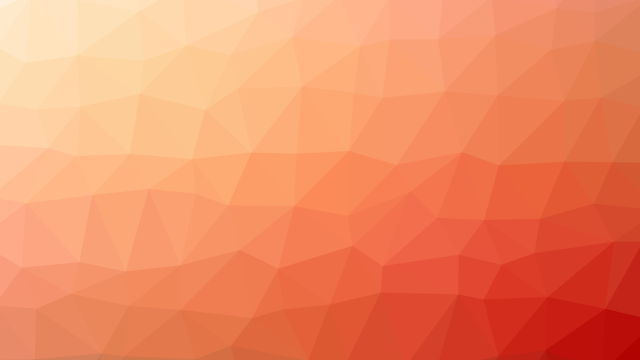
This background is drawn by a WebGL 1 fragment shader. Its source:

```glsl
precision highp float;
// Low-poly mesh of flat triangles, shading from cream at the upper left to deep red at the lower right.

uniform vec2 u_resolution;

const float ROWS = 6.97; // mesh cells per canvas height

vec2 hash(vec2 cell) {
  vec3 v = fract(cell.xyx * vec3(0.1031, 0.1030, 0.0973));
  v += dot(v, v.yzx + 33.33);
  return fract((v.xx + v.yz) * v.zy);
}

float cross2(vec2 a, vec2 b) {
  return a.x * b.y - a.y * b.x;
}

// Grid corner moved at random within its cell
vec2 meshVertex(vec2 cell) {
  return cell + (hash(cell + 17.0) - 0.5) * vec2(0.66, 0.62);
}

// Signed distance to the line a-b, positive on its inner side
float edgeDistance(vec2 p, vec2 a, vec2 b) {
  return cross2(b - a, p - a) / length(b - a);
}

// Nine-step ramp from cream through orange to dark red
vec3 ramp(float t) {
  t *= 8.0;
  vec3 c = mix(vec3(1.0, 0.969, 0.925), vec3(0.996, 0.91, 0.784), clamp(t, 0.0, 1.0));
  c = mix(c, vec3(0.992, 0.831, 0.62), clamp(t - 1.0, 0.0, 1.0));
  c = mix(c, vec3(0.992, 0.733, 0.518), clamp(t - 2.0, 0.0, 1.0));
  c = mix(c, vec3(0.988, 0.553, 0.349), clamp(t - 3.0, 0.0, 1.0));
  c = mix(c, vec3(0.937, 0.396, 0.282), clamp(t - 4.0, 0.0, 1.0));
  c = mix(c, vec3(0.843, 0.188, 0.122), clamp(t - 5.0, 0.0, 1.0));
  c = mix(c, vec3(0.702, 0.0, 0.0), clamp(t - 6.0, 0.0, 1.0));
  return mix(c, vec3(0.498, 0.0, 0.0), clamp(t - 7.0, 0.0, 1.0));
}

// Perceptual space: cube roots of XYZ
vec3 toPerceptual(vec3 rgb) {
  vec3 xyz = mat3(0.4124, 0.2126, 0.0193,
                  0.3576, 0.7152, 0.1192,
                  0.1805, 0.0722, 0.9505) * pow(rgb, vec3(2.2));
  return pow(xyz, vec3(1.0 / 3.0));
}

vec3 fromPerceptual(vec3 c) {
  vec3 rgb = mat3(3.2406, -0.9689, 0.0557,
                  -1.5372, 1.8758, -0.2040,
                  -0.4986, 0.0415, 1.0570) * (c * c * c);
  return pow(clamp(rgb, 0.0, 1.0), vec3(1.0 / 2.2));
}

// Even blend of the horizontal and the vertical ramp
vec3 meshColor(vec2 center) {
  vec2 extent = ROWS * vec2(u_resolution.x / u_resolution.y, 1.0);
  vec2 t = mix(vec2(0.09), vec2(0.89), (center - vec2(0.325, 0.05)) / extent);
  return fromPerceptual(0.5 * (toPerceptual(ramp(t.x)) + toPerceptual(ramp(t.y))));
}

// Adds one triangle: colour in rgb, coverage in a
void addTriangle(vec2 p, vec2 a, vec2 b, vec2 c, inout vec4 sum) {
  float inside = min(edgeDistance(p, a, b), min(edgeDistance(p, b, c), edgeDistance(p, c, a)));
  float coverage = clamp(0.5 + inside * u_resolution.y / ROWS, 0.0, 1.0);
  if (coverage > 0.0) sum += vec4(meshColor((a + b + c) / 3.0), 1.0) * coverage;
}

void main() {
  // Mesh coordinates run rightward and downward from the upper left
  vec2 p = vec2(gl_FragCoord.x, u_resolution.y - gl_FragCoord.y) / u_resolution.y;
  p = p * ROWS + vec2(0.325, 0.05);
  vec4 sum = vec4(0.0);

  for (int j = -1; j <= 1; j++) {
    for (int i = -1; i <= 1; i++) {
      vec2 cell = floor(p) + vec2(float(i), float(j));
      vec2 a = meshVertex(cell);
      vec2 b = meshVertex(cell + vec2(1.0, 0.0));
      vec2 c = meshVertex(cell + vec2(1.0, 1.0));
      vec2 d = meshVertex(cell + vec2(0.0, 1.0));

      // Split each quad along its Delaunay diagonal
      float angleSine = cross2(c - b, a - b) * dot(a - d, c - d)
                      + dot(c - b, a - b) * cross2(a - d, c - d);
      if (angleSine >= 0.0) {
        addTriangle(p, a, b, c, sum);
        addTriangle(p, a, c, d, sum);
      } else {
        addTriangle(p, a, b, d, sum);
        addTriangle(p, b, c, d, sum);
      }
    }
  }
  gl_FragColor = vec4(sum.rgb / max(sum.a, 0.0001), 1.0);
}
```
